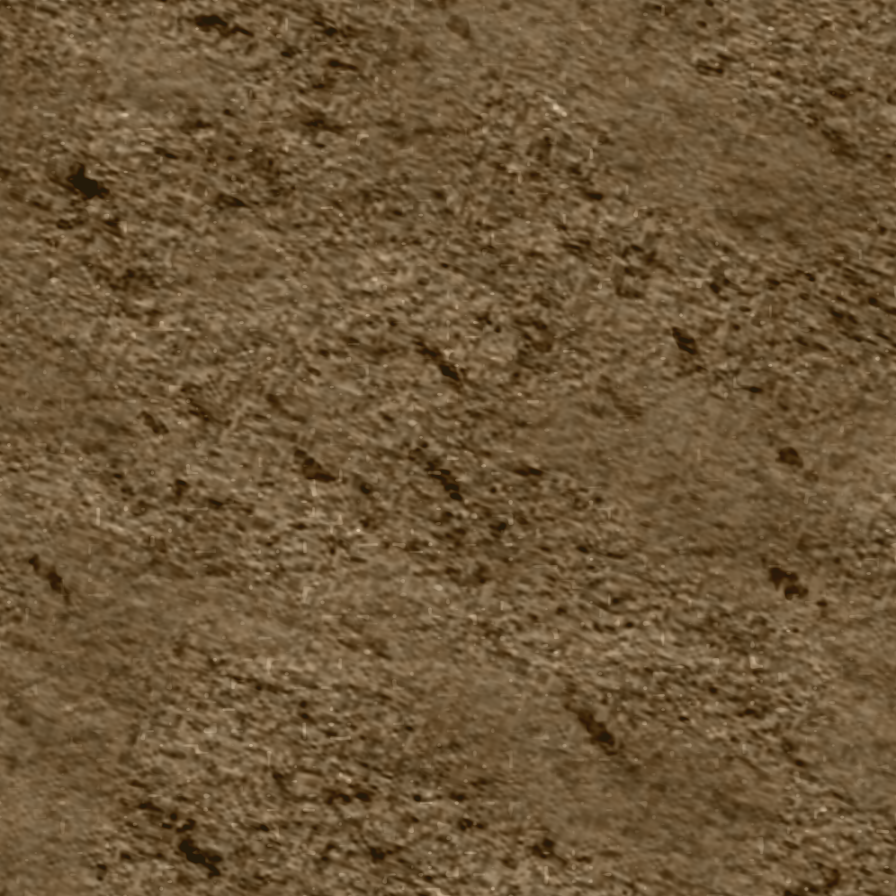
Write a WebGL 1 fragment shader that draws this texture.

```glsl
precision highp float;
// Rough brown soil: fine slanted grains in relief, soft patches and dark diagonal clefts.
uniform vec2 u_resolution;

float hash(vec2 p) {
  return fract(sin(dot(p, vec2(127.1, 311.7))) * 43758.5453);
}

float noise(vec2 p) {
  vec2 i = floor(p), f = fract(p);
  f = f * f * (3.0 - 2.0 * f);
  return mix(mix(hash(i), hash(i + vec2(1.0, 0.0)), f.x),
             mix(hash(i + vec2(0.0, 1.0)), hash(i + 1.0), f.x), f.y);
}

// Turn into the frame of the grain, which falls gently to the right
vec2 slant(vec2 p) {
  return vec2(0.94 * p.x - 0.34 * p.y, 0.34 * p.x + 0.94 * p.y);
}

float grainHeight(vec2 q) {
  return 0.6 * noise(q * vec2(88.0, 142.0)) + 0.4 * noise(q * vec2(38.0, 70.0) + 31.0);
}

// Scattered ragged clefts: x is the dark hollow, y the lit lip beneath it
vec2 clefts(vec2 p) {
  vec2 g = p * 7.0, result = vec2(0.0);
  float ragged = noise(p * 75.0) + 0.6 * noise(p * 150.0 + 9.0) - 0.8;
  for (int j = -1; j <= 1; j++) {
    for (int i = -1; i <= 1; i++) {
      vec2 cell = floor(g) + vec2(float(i), float(j));
      vec2 jitter = vec2(hash(cell + 3.7), hash(cell + 8.3));
      vec2 d = (g - cell - 0.1 - 0.8 * jitter) / 7.0;
      float angle = -0.65 + 0.5 * (hash(cell + 5.1) - 0.5);
      float c = cos(angle), s = sin(angle);
      d = vec2(c * d.x + s * d.y, c * d.y - s * d.x);
      float size = 0.65 + 0.6 * hash(cell + 1.9);
      float depth = smoothstep(0.4, 0.8, hash(cell + 12.4));
      vec2 radii = vec2(0.034, 0.0105) * size;
      float hollow = length(d / radii) + 1.1 * ragged;
      float lip = length((d + vec2(0.0, 0.013)) / radii) + 0.9 * ragged;
      result = max(result, depth * (1.0 - smoothstep(vec2(0.45), vec2(1.2), vec2(hollow, lip))));
    }
  }
  return result;
}

void main() {
  vec2 p = gl_FragCoord.xy / min(u_resolution.x, u_resolution.y);
  vec2 q = slant(p);
  q += 0.006 * (vec2(noise(p * 28.0), noise(p * 28.0 + 17.0)) - 0.5);

  // Smooth and crumbly areas
  float rough = mix(0.65, 1.25, smoothstep(0.25, 0.7, noise(q * vec2(7.0, 13.0) + 4.0)));

  // Grain lit from the upper left
  float relief = grainHeight(q) - grainHeight(q + vec2(-0.003, 0.0055));
  float fine = noise(q * vec2(165.0, 235.0) + 50.0) - 0.5;
  float light = rough * (0.23 * relief + 0.20 * fine);

  // Broad patches, small pits and pale specks
  light += 0.09 * (noise(q * vec2(13.0, 27.0) + 70.0) - 0.5);
  light += 0.05 * (noise(q * vec2(5.0, 9.0) + 90.0) - 0.5);
  light -= 0.12 * rough * smoothstep(0.62, 0.92, noise(q * vec2(52.0, 88.0) + 23.0));
  light += 0.13 * rough * smoothstep(0.83, 0.97, noise(p * vec2(100.0, 125.0) + 61.0));

  vec2 cleft = clefts(p);
  light += 0.04 * cleft.y * (1.0 - cleft.x) - 0.21 * cleft.x;

  vec3 soil = vec3(0.445, 0.355, 0.235) + light;
  soil += vec3(0.02, 0.0, -0.012) * (noise(p * 55.0 + 40.0) - 0.5);
  gl_FragColor = vec4(max(soil, vec3(0.14, 0.10, 0.035)), 1.0);
}
```
